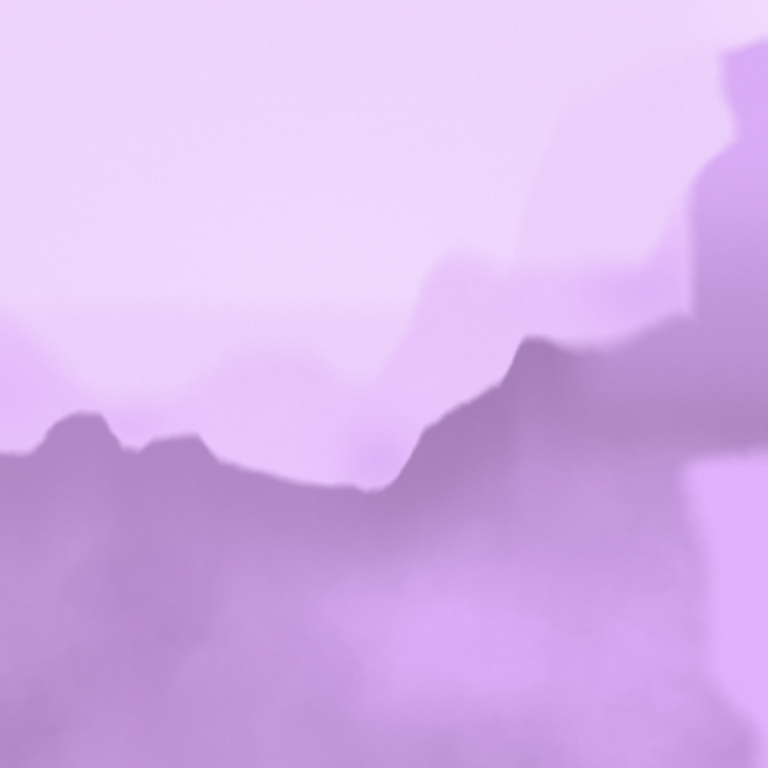
This background is drawn by a Shadertoy shader. Its source:

```glsl
// Layered lavender clouds: a pale sky, two hazy banks and a dusky foreground.
// Each bank is a height profile built from smooth ramps, roughened by noise;
// soft glows and a bright patch then light the foreground body.

const vec3 SKY       = vec3(0.930, 0.830, 0.988);
const vec3 SKY_LIGHT = vec3(0.942, 0.852, 0.994);
const vec3 HAZE      = vec3(0.920, 0.805, 0.982);
const vec3 BANK      = vec3(0.908, 0.760, 0.982);
const vec3 PUFF      = vec3(0.870, 0.700, 0.972);
const vec3 LILAC     = vec3(0.850, 0.675, 0.960);
const vec3 BODY      = vec3(0.745, 0.572, 0.840);
const vec3 SHADE     = vec3(0.655, 0.498, 0.722);
const vec3 GLOW      = vec3(0.840, 0.660, 0.950);
const vec3 BRIGHT    = vec3(0.876, 0.692, 0.985);
const float ROUGHNESS = 0.022;   // displacement of cloud edges
const float EDGE_SOFT = 0.009;   // half width of the foreground edge
const float GRAIN     = 0.008;

float hash(vec2 p) {
    vec3 q = fract(vec3(p.xyx) * 0.1031);
    q += dot(q, q.yzx + 33.33);
    return fract((q.x + q.y) * q.z);
}

float noise(vec2 p) {
    vec2 i = floor(p), f = fract(p);
    f = f * f * (3.0 - 2.0 * f);
    return mix(mix(hash(i), hash(i + vec2(1, 0)), f.x),
               mix(hash(i + vec2(0, 1)), hash(i + vec2(1, 1)), f.x), f.y);
}

float fbm(vec2 p) {
    float sum = 0.0, amp = 0.5;
    for (int i = 0; i < 5; i++) {
        sum += amp * noise(p);
        p = mat2(1.6, 1.2, -1.2, 1.6) * p + 7.3;
        amp *= 0.5;
    }
    return sum;
}

float ramp(float a, float b, float x) { return smoothstep(a, b, x); }

float glow(vec2 p, vec2 centre, vec2 size) {
    vec2 d = (p - centre) / size;
    return exp(-dot(d, d));
}

// Top of the dusky foreground
float ridgeHeight(float x) {
    return 0.408 + 0.056 * ramp(0.03, 0.11, x) - 0.046 * ramp(0.125, 0.165, x)
         + 0.014 * ramp(0.182, 0.202, x) - 0.030 * ramp(0.255, 0.29, x)
         - 0.034 * ramp(0.28, 0.40, x) - 0.009 * ramp(0.455, 0.485, x)
         + 0.080 * ramp(0.50, 0.56, x) + 0.066 * ramp(0.54, 0.66, x)
         + 0.055 * ramp(0.65, 0.69, x) + 0.040 * ramp(0.78, 0.90, x);
}

// Top of the middle bank
float bankHeight(float x) {
    return 0.610 - 0.125 * ramp(-0.03, 0.16, x) + 0.060 * ramp(0.22, 0.32, x)
         - 0.038 * ramp(0.39, 0.46, x) + 0.170 * ramp(0.48, 0.59, x)
         - 0.022 * ramp(0.60, 0.66, x) + 0.090 * ramp(0.82, 0.90, x);
}

// Top of the faint far bank
float hazeHeight(float x) {
    return 0.60 + 0.27 * ramp(0.63, 0.75, x) + 0.07 * ramp(0.73, 0.94, x);
}

// Left side of the tall cloud on the right
float towerSide(float y) {
    return 0.900 + 0.060 * ramp(0.755, 0.825, y) - 0.022 * ramp(0.83, 0.875, y);
}

void mainImage(out vec4 fragColor, in vec2 fragCoord) {
    vec2 uv = fragCoord / iResolution.xy;
    vec2 rough = vec2(fbm(uv * 16.0), fbm(uv * 16.0 + 41.0)) - 0.48;
    vec2 p = uv + ROUGHNESS * rough;
    float billow = fbm(uv * 5.0 + 2.0 * rough * 0.3) - 0.48;

    // Sky and distant banks
    vec3 col = mix(SKY, SKY_LIGHT, 0.7 * glow(uv, vec2(0.42, 0.62), vec2(0.3, 0.2)));
    col = mix(col, SKY_LIGHT, ramp(0.85, 1.0, uv.x) * ramp(0.92, 0.98, uv.y));
    float haze = ramp(-0.025, 0.025, hazeHeight(p.x) - p.y);
    col = mix(col, HAZE, 0.75 * haze);
    float bank = ramp(-0.022, 0.032, bankHeight(p.x) - p.y);
    col = mix(col, BANK + 0.03 * billow, 0.92 * bank);

    // Pink puffs resting against the ridge
    float puffs = glow(p, vec2(0.84, 0.62), vec2(0.085, 0.07))
                + glow(p, vec2(0.495, 0.40), vec2(0.05, 0.05))
                + 0.5 * glow(p, vec2(0.0, 0.49), vec2(0.10, 0.08))
                + 0.5 * glow(p, vec2(0.17, 0.45), vec2(0.05, 0.03));
    col = mix(col, PUFF, min(puffs, 1.0) * bank);

    // Foreground body: shaded crest, then a lighter depth
    float depth = ridgeHeight(p.x) - p.y;
    float crest = mix(0.55, 1.0, ramp(0.38, 0.62, uv.x));
    vec3 body = mix(mix(BODY, SHADE, crest), BODY, ramp(0.02, 0.25, depth));
    vec3 tower = mix(SHADE + 0.025, BODY, ramp(0.43, 0.56, uv.y));
    tower = mix(tower, LILAC, ramp(0.54, 0.82, uv.y));
    float side = ramp(0.71, 0.80, p.x) * ramp(0.36, 0.47, uv.y);
    body = mix(body, tower, side);
    body = mix(body, SHADE + 0.05, 0.45 * glow(uv, vec2(0.0, 0.12), vec2(0.16, 0.3)));

    // Glows and the bright patch in the lower right
    float light = 0.8 * glow(p, vec2(0.61, 0.16), vec2(0.18, 0.11))
                + 0.8 * glow(p, vec2(0.86, 0.11), vec2(0.13, 0.16))
                + 0.25 * glow(p, vec2(0.38, 0.23), vec2(0.14, 0.08));
    body = mix(body, GLOW, clamp(light * (1.0 + 1.2 * billow), 0.0, 0.9));
    body += 0.10 * billow * ramp(0.03, 0.2, depth);
    float patchSide = 0.893 + 0.028 * ramp(0.38, 0.25, p.y) + 0.06 * ramp(0.14, 0.02, p.y);
    float patchMask = ramp(-0.022, 0.025, p.x - patchSide)
                    * ramp(-0.022, 0.022, 0.402 + 0.01 * ramp(0.9, 1.0, p.x) - p.y);
    body = mix(body, BRIGHT, patchMask);

    // Join the ridge and the tall cloud, then add fine grain
    float ridge = ramp(-EDGE_SOFT, EDGE_SOFT + 0.02 * ramp(0.70, 0.76, uv.x), depth);
    float towerMask = ramp(-0.014, 0.014, p.x - towerSide(p.y)) * step(0.5, p.y)
                    * ramp(-0.012, 0.012, 0.938 + 0.015 * ramp(0.94, 1.0, p.x) - p.y);
    col = mix(col, body, max(ridge, towerMask));
    col += GRAIN * (noise(uv * 256.0) - 0.5);
    fragColor = vec4(clamp(col, 0.0, 1.0), 1.0);
}
```
